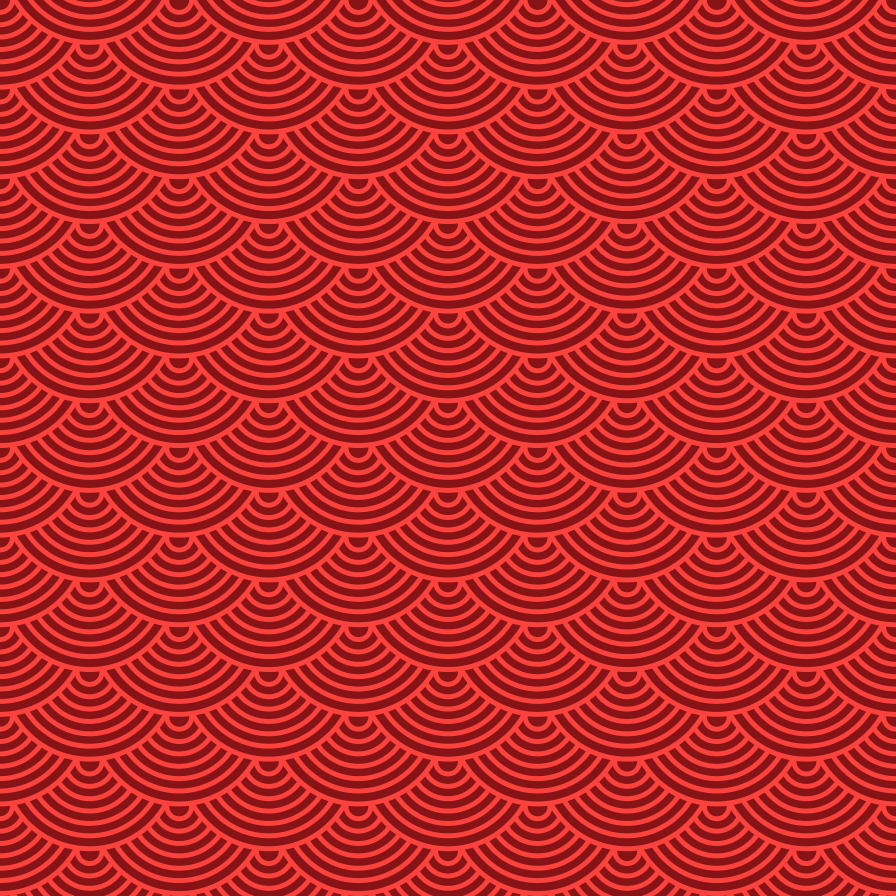
Reproduce this pattern procedurally as a WebGL 1 fragment shader.

```glsl
precision highp float;

uniform vec2 u_resolution;

#define FANS_ACROSS 5.0
#define INNER_RINGS 6.0
#define RING_STEP 0.138
#define LINE_WIDTH 0.055
#define GROUND vec3(0.525, 0.073, 0.083)
#define LINE vec3(0.99, 0.26, 0.24)

// Antialiased coverage of the region where dist < 0
float coverage(float dist, float pixel) {
  return clamp(0.5 - dist / pixel, 0.0, 1.0);
}

// Distance to the strokes of a unit fan: even inner rings plus the rim
float strokeDistance(float radius) {
  float ring = clamp(floor(radius / RING_STEP + 0.5), 1.0, INNER_RINGS);
  float inner = abs(radius - ring * RING_STEP);
  float rim = abs(radius - (1.0 - 0.5 * LINE_WIDTH));
  return min(inner, rim) - 0.5 * LINE_WIDTH;
}

void main() {
  // One unit is the fan radius, so each fan is two units wide
  float unitsAcross = 2.0 * FANS_ACROSS;
  vec2 p = gl_FragCoord.xy / u_resolution * unitsAcross;
  float pixel = unitsAcross / min(u_resolution.x, u_resolution.y);

  // Rows sit half a radius apart; each higher row overlaps the one below
  float lowestRow = floor(2.0 * p.y);
  vec3 color = GROUND;
  for (int i = 0; i < 4; i++) {
    float row = lowestRow + float(i);
    float stagger = mod(row, 2.0);
    vec2 fromCenter = vec2(mod(p.x - stagger + 1.0, 2.0) - 1.0, p.y - 0.5 * row);
    float radius = length(fromCenter);
    vec3 fan = mix(GROUND, LINE, coverage(strokeDistance(min(radius, 1.0 - 0.5 * pixel)), pixel));
    color = mix(color, fan, coverage(radius - 1.0, pixel));
  }

  gl_FragColor = vec4(color, 1.0);
}
```
